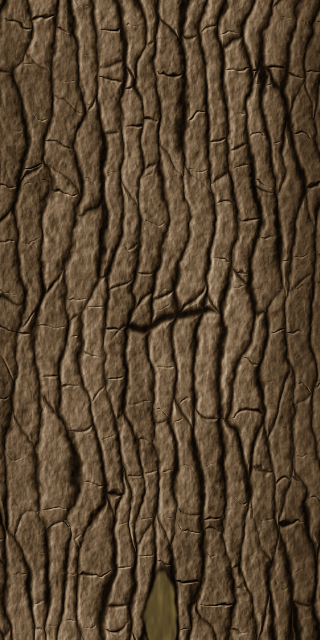
Reproduce this texture procedurally as a Shadertoy shader.

```glsl
// Furrowed tree bark: tall cells from a stretched Voronoi diagram form the plates,
// warped by noise and split by thin cross cracks. A height field built from them
// is lit from the upper left and toned from dark furrow to pale, grainy crest.

float hash(vec2 p) {
    vec3 a = fract(vec3(p.xyx) * 0.1031);
    a += dot(a, a.yzx + 33.33);
    return fract((a.x + a.y) * a.z);
}

float noise(vec2 p) {
    vec2 i = floor(p), f = fract(p);
    f = f * f * (3.0 - 2.0 * f);
    return mix(mix(hash(i), hash(i + vec2(1, 0)), f.x),
               mix(hash(i + vec2(0, 1)), hash(i + vec2(1, 1)), f.x), f.y);
}

float fbm(vec2 p) {
    float sum = 0.0, amp = 0.5;
    for (int i = 0; i < 3; i++) {
        sum += amp * noise(p);
        p = p * 2.03 + 17.3;
        amp *= 0.5;
    }
    return sum;
}

vec2 plateCentre(vec2 cell) {
    return cell + 0.5 + vec2(0.55, 0.95) * (vec2(hash(cell + 40.0), hash(cell + 91.0)) - 0.5);
}

// Distance to the nearest furrow in plate widths (x) and plate id (y)
vec2 plates(vec2 u) {
    vec2 stretch = vec2(1.0, 0.2);
    vec2 q = u * stretch, home = floor(q), nearest = home;
    float best = 1e3;
    for (int j = -1; j <= 1; j++)
    for (int i = -1; i <= 1; i++) {
        vec2 cell = home + vec2(i, j);
        vec2 r = plateCentre(cell) - q;
        if (dot(r, r) < best) {
            best = dot(r, r);
            nearest = cell;
        }
    }
    vec2 centre = plateCentre(nearest);
    float d = 1e3;
    for (int j = -1; j <= 1; j++)
    for (int i = -1; i <= 1; i++) {
        if (i == 0 && j == 0) continue;
        vec2 other = plateCentre(nearest + vec2(i, j));
        vec2 n = normalize(other - centre);
        float edge = dot(0.5 * (centre + other) - q, n) / length(n * stretch);
        d = min(d, edge + 0.08 * n.y * n.y);   // plate ends part less than sides
    }
    return vec2(d, hash(nearest + 7.0));
}

// Height (x), openness to light (y), plate id (z)
vec3 bark(vec2 u) {
    // Slow sway of the columns plus ragged edges
    vec2 w = u;
    w.x += 1.3 * (noise(u * vec2(0.25, 0.16)) - 0.5)
         + 0.5 * (noise(u * vec2(0.8, 0.6) + 9.0) - 0.5)
         + 0.3 * (fbm(u * vec2(2.4, 1.7)) - 0.44);
    w.y += 1.4 * (noise(u * vec2(1.1, 0.5) + 31.0) - 0.5);
    vec2 plate = plates(w);
    float d = plate.x + 0.14 * (noise(u * vec2(0.9, 0.4) + 63.0) - 0.5);

    // Thin cross cracks that fade in and out
    float phase = u.y * 0.45 + plate.y * 7.0 + 0.3 * noise(u * vec2(1.6, 1.0))
                + 0.06 * noise(u * 5.0);
    float crack = abs(fract(phase) - 0.5) / 0.45;
    d = min(d, crack * 1.8 + 0.4 * noise(u * 0.8 + 22.0) - 0.04);

    // One long break across the middle of the trunk
    float path = 13.9 + 0.22 * (u.x - 7.5) + 0.9 * (noise(u.xx * vec2(1.1, 0.0)) - 0.5);
    float reach = max(abs(u.x - 7.4) - 1.6, 0.0);
    d = min(d, abs(u.y - path) * 0.9 + reach * 0.3 - 0.06);

    float open = smoothstep(-0.02, 0.22, d);
    float flakes = smoothstep(0.42, 0.62, noise(u * vec2(2.6, 1.5) + 5.0));
    float height = 0.32 * smoothstep(-0.02, 0.32, d) + 0.06 * flakes
                 + 0.32 * fbm(u * vec2(4.2, 2.8));
    return vec3(height, open, plate.y);
}

// Brown ramp, greyer as it gets lighter
vec3 barkColour(float t) {
    return vec3(t, t * (0.66 + 0.32 * t), t * (0.30 + 0.62 * t));
}

void mainImage(out vec4 fragColor, in vec2 fragCoord) {
    vec2 p = fragCoord / iResolution.y;
    vec2 u = p * 28.0;                         // about 14 plates across

    // Relief: slope of the surface towards the light
    float reach = 0.06;
    vec3 here = bark(u);
    float relief = (here.x - bark(u + reach * vec2(-0.85, 0.53)).x) / reach;
    relief = clamp(relief, -2.0, 2.0);

    float grain = fbm(u * vec2(6.0, 4.0) + 50.0) - 0.44;
    float patches = noise(u * vec2(0.5, 0.25) + 12.0) - 0.5;
    float tone = mix(0.07, 0.43, here.y);
    tone += (0.3 + 0.7 * here.y) * (0.11 * relief + 0.26 * grain
          + 0.08 * (here.z - 0.5) + 0.1 * patches);

    // The trunk turns away from the light at both sides
    float across = fragCoord.x / iResolution.x;
    tone *= 1.0 - 0.3 * smoothstep(0.72, 1.0, across) - 0.15 * smoothstep(0.12, 0.0, across);

    // Bare wood where a plate has fallen off, with a shadowed rim
    float scar = length((p - vec2(0.252, 0.035)) / vec2(0.027, 0.075)) - 1.0
               + 0.5 * (fbm(u * vec2(1.5, 0.8)) - 0.44);
    tone *= 1.0 - 0.6 * smoothstep(0.16, 0.0, abs(scar));
    vec3 colour = barkColour(clamp(tone, 0.035, 0.8));
    vec3 wood = vec3(0.42, 0.35, 0.19) * (0.85 + 0.7 * (fbm(u * vec2(5.0, 1.0)) - 0.44));
    colour = mix(colour, wood, smoothstep(0.0, -0.2, scar));

    fragColor = vec4(colour, 1.0);
}
```
